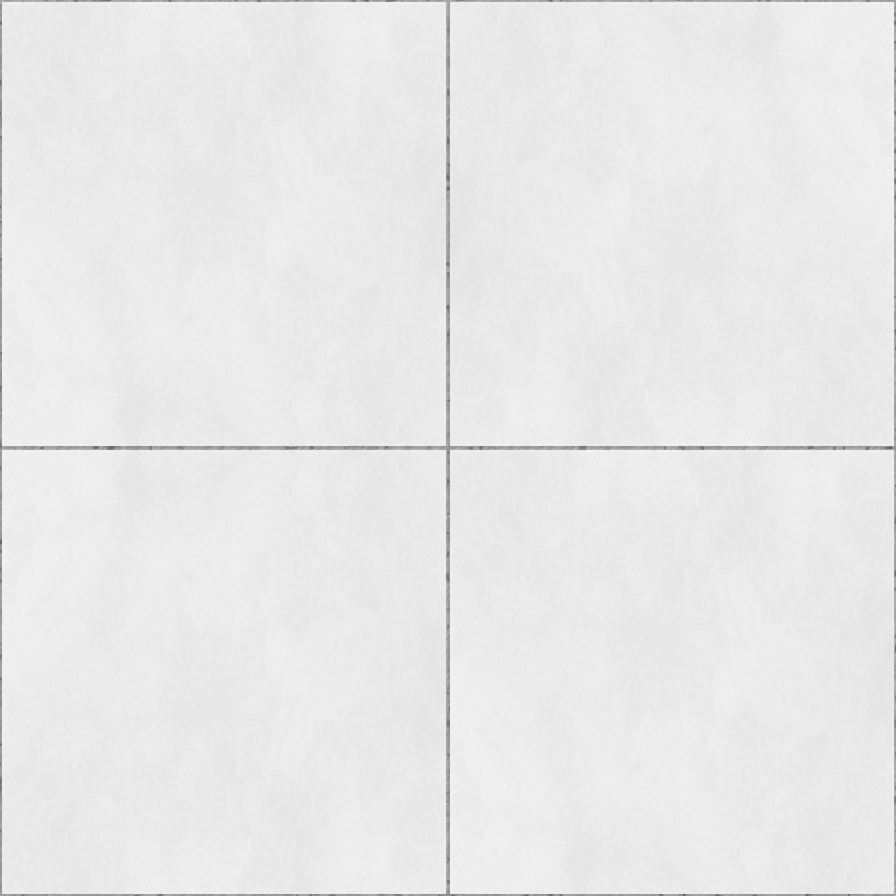
Give the GLSL for this texture, as a WebGL 1 fragment shader.

```glsl
precision highp float;

uniform vec2 u_resolution;

float hash(vec2 p) {
  vec3 q = fract(vec3(p.xyx) * 0.1031);
  q += dot(q, q.yzx + 33.33);
  return fract((q.x + q.y) * q.z);
}

float noise(vec2 p) {
  vec2 i = floor(p);
  vec2 f = fract(p);
  f = f * f * (3.0 - 2.0 * f);
  return mix(mix(hash(i), hash(i + vec2(1.0, 0.0)), f.x),
             mix(hash(i + vec2(0.0, 1.0)), hash(i + 1.0), f.x), f.y);
}

float fbm(vec2 p) {
  float sum = 0.0;
  float amplitude = 0.5;
  for (int i = 0; i < 5; i++) {
    sum += amplitude * noise(p);
    p = mat2(1.6, 1.2, -1.2, 1.6) * p + 17.3;
    amplitude *= 0.5;
  }
  return sum / 0.96875;
}

// Pale stone: soft clouds, ragged flakes, faint brushed streaks and grain
float stoneShade(vec2 uv) {
  vec2 warp = vec2(fbm(uv * 6.0 + 40.0), fbm(uv * 6.0 + 70.0)) - 0.5;
  vec2 q = uv + 0.12 * warp;
  float clouds = fbm(q * vec2(6.0, 3.5) + 11.0) - 0.5;
  float flakes = smoothstep(0.5, 0.64, fbm(q * vec2(19.0, 11.0) + 90.0));
  float veins = 1.0 - smoothstep(0.0, 0.035, abs(fbm(q * vec2(9.0, 6.0) + 130.0) - 0.5));

  vec2 brush = uv - vec2(0.63, 0.70);
  float area = exp(-dot(brush * vec2(5.5, 4.0), brush * vec2(5.5, 4.0)));
  float streaks = noise(vec2((q.x + 0.3 * brush.y) * 85.0, q.y * 13.0) + 200.0) - 0.5;

  float grain = noise(uv * 150.0 + 300.0) - 0.5;
  return 0.924 + 0.045 * clouds - 0.010 * flakes - 0.004 * veins
       + 0.018 * area * streaks + 0.014 * grain;
}

// Rough grey joint with slanted scratches and dark pits
float jointShade(vec2 p, float side) {
  float scratches = noise(vec2((p.x + p.y) * 90.0, (p.x - p.y) * 260.0) + 500.0);
  float pits = smoothstep(0.76, 0.92, noise(p * 190.0 + 700.0));
  return 0.625 + 0.12 * (scratches - 0.5) - 0.05 * side - 0.16 * pits;
}

void main() {
  vec2 p = gl_FragCoord.xy / u_resolution;
  float pixel = 1.0 / min(u_resolution.x, u_resolution.y);
  vec2 cell = floor(p * 2.0);
  vec2 local = fract(p * 2.0);

  // Turn the same slab differently in each cell
  vec2 uv = local;
  if (cell.x == cell.y) uv.y = 1.0 - uv.y;
  if (cell.x * cell.y > 0.5) uv.x = 1.0 - uv.x;

  // Signed offset from the nearest joint on each axis, in canvas units
  vec2 offset = (local - step(0.5, local)) * 0.5;
  vec2 gap = abs(offset);
  float edge = min(gap.x, gap.y);
  float side = gap.x < gap.y ? offset.x : offset.y;

  float halfWidth = 0.0022 + 0.0004 * (noise(p * 130.0 + 900.0) - 0.5);
  float joint = 1.0 - smoothstep(halfWidth - 0.6 * pixel, halfWidth + 0.6 * pixel, edge);

  // Slightly bright rim along the cut edge
  float tile = stoneShade(uv) + 0.008 * (1.0 - smoothstep(0.003, 0.007, edge));
  float shade = mix(tile, jointShade(p, clamp(side / 0.0022, -1.0, 1.0)), joint);
  gl_FragColor = vec4(vec3(shade), 1.0);
}
```
